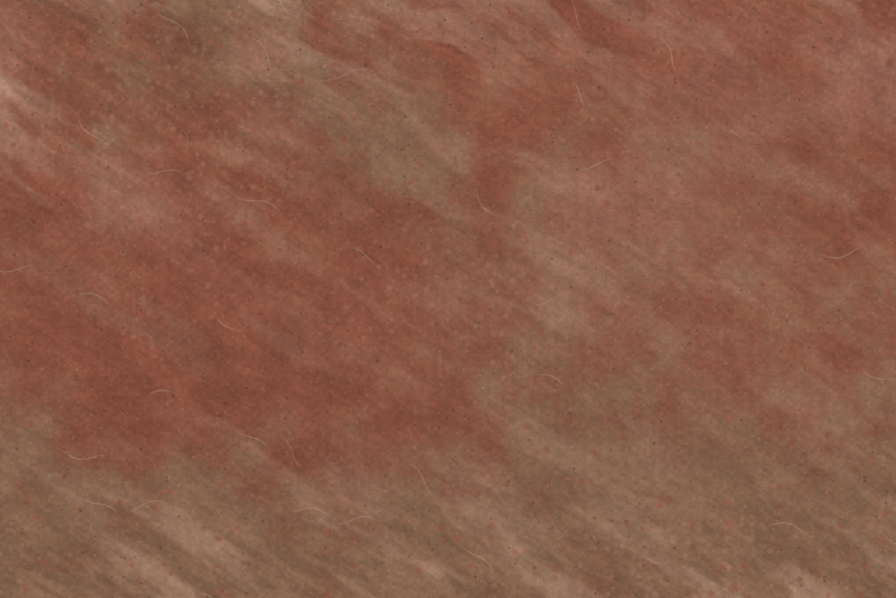
Write a WebGL 1 fragment shader that draws this texture.

```glsl
precision highp float;
// Weathered red slate: rusty and brown mineral stains in broad patches,
// brushed by pale slanting streaks, then scattered with dusty flecks,
// dark pits, hairline scratches and fine grain. Built from value noise.
uniform vec2 u_resolution;

const vec3 RUST = vec3(0.545, 0.320, 0.248);
const vec3 BROWN = vec3(0.500, 0.372, 0.288);
const vec3 PINK = vec3(0.620, 0.420, 0.360);
const vec3 DUST = vec3(0.645, 0.510, 0.430);
const vec3 PIT = vec3(0.330, 0.235, 0.195);

float hash(vec2 p) {
  return fract(sin(dot(p, vec2(127.1, 311.7))) * 43758.5453);
}

vec2 hash2(vec2 p) {
  return vec2(hash(p), hash(p + 37.3));
}

mat2 rotation(float angle) {
  float c = cos(angle), s = sin(angle);
  return mat2(c, -s, s, c);
}

float noise(vec2 p) {
  vec2 i = floor(p), f = fract(p);
  f = f * f * (3.0 - 2.0 * f);
  float low = mix(hash(i), hash(i + vec2(1.0, 0.0)), f.x);
  float high = mix(hash(i + vec2(0.0, 1.0)), hash(i + vec2(1.0, 1.0)), f.x);
  return mix(low, high, f.y);
}

float fbm(vec2 p) {
  float sum = 0.0, amplitude = 0.516;
  for (int i = 0; i < 5; i++) {
    sum += amplitude * noise(p);
    p = rotation(0.6) * p * 2.03 + 11.7;
    amplitude *= 0.5;
  }
  return sum;
}

// Noise drawn out along a direction; frequency is (along, across).
float streaks(vec2 p, float angle, vec2 frequency) {
  return fbm(rotation(angle) * p * frequency);
}

// Soft round flecks, one candidate per cell, kept with the given chance.
float flecks(vec2 p, float cells, float chance, float radius, float pixel) {
  vec2 q = p * cells, home = floor(q);
  float cover = 0.0;
  for (int y = -1; y <= 1; y++) {
    for (int x = -1; x <= 1; x++) {
      vec2 cell = home + vec2(float(x), float(y));
      float kept = step(hash(cell + 71.9), chance);
      float size = radius * mix(0.45, 1.0, hash(cell + 5.1));
      float d = length(q - cell - hash2(cell)) / cells;
      float soft = max(pixel, size * 0.5);
      cover = max(cover, kept * (1.0 - smoothstep(size - soft, size + soft, d)));
    }
  }
  return cover;
}

// Sparse hairlines, slightly bent, each at its own tilt and length.
float scratches(vec2 p, float cells, float chance, float pixel) {
  vec2 q = p * cells, home = floor(q);
  float cover = 0.0;
  for (int y = -1; y <= 1; y++) {
    for (int x = -1; x <= 1; x++) {
      vec2 cell = home + vec2(float(x), float(y));
      float kept = step(hash(cell + 19.4), chance);
      float tilt = mix(-0.95, 0.15, hash(cell + 8.6));
      vec2 v = rotation(tilt) * (q - cell - hash2(cell + 3.7));
      v.y += 0.07 * sin(v.x * 7.0 + 6.28 * hash(cell));
      float reach = mix(0.15, 0.5, hash(cell + 53.2));
      float line = 1.0 - smoothstep(0.0, 1.2 * pixel + 0.0008, abs(v.y) / cells);
      float fade = 1.0 - smoothstep(reach * 0.3, reach, abs(v.x));
      cover = max(cover, kept * line * fade);
    }
  }
  return cover;
}

void main() {
  float pixel = 1.0 / u_resolution.y;
  vec2 p = gl_FragCoord.xy * pixel;
  vec2 warped = p + 0.10 * (vec2(fbm(p * 5.0), fbm(p * 5.0 + 40.0)) - 0.5);
  float slant = -0.55;

  // Broad stains: brown along the base and in a band falling to the right.
  float base = 1.0 - smoothstep(0.12, 0.48, warped.y);
  float fall = warped.y - 0.73 + 0.75 * (warped.x - 0.62);
  float band = exp(-fall * fall * 45.0) * (1.0 - smoothstep(0.6, 1.05, warped.x));
  float stain = fbm(warped * 3.2 + 7.0) - 0.5;
  float mottle = fbm(p * 17.0 + 21.0) - 0.5;
  float brown = 0.25 + 0.55 * base + 0.50 * band + 1.5 * stain + 1.1 * mottle;
  vec3 color = mix(RUST, BROWN, smoothstep(0.0, 1.0, brown));

  // Pink bloom on the upper part and pale dust brushed along the slant.
  float bloom = smoothstep(0.42, 0.72, fbm(warped * 4.5 + 63.0));
  color = mix(color, PINK, 0.55 * bloom * smoothstep(0.3, 0.9, p.y));
  float brushed = smoothstep(0.46, 0.75, streaks(warped, slant, vec2(5.0, 24.0)));
  float edges = smoothstep(0.25, 0.0, p.y) + smoothstep(0.6, 1.0, p.y - 0.25 * p.x + 0.1);
  color = mix(color, DUST, brushed * (0.22 + 0.36 * edges));
  float fibres = streaks(p, slant, vec2(22.0, 95.0)) - 0.5;
  color *= 1.0 + fibres * (0.13 + 0.14 * edges);

  // Scattered marks, gathered in patches.
  float patches = smoothstep(0.38, 0.65, fbm(p * 4.0 + 90.0));
  float dusty = flecks(p, 48.0, 0.38, 0.0052, pixel) * patches;
  dusty = max(dusty, 0.8 * flecks(p + 4.3, 95.0, 0.25, 0.0026, pixel));
  color = mix(color, mix(PINK, DUST, 0.4), 0.42 * dusty);
  color = mix(color, RUST, 0.55 * flecks(p + 2.6, 42.0, 0.22, 0.0065, pixel));
  color = mix(color, PIT, 0.50 * flecks(p + 8.1, 60.0, 0.10, 0.0022, pixel));
  color = mix(color, DUST, 0.50 * scratches(p, 9.0, 0.30, pixel));

  // Fine mineral grain and gentle unevenness of light.
  float grain = 0.6 * noise(p * 170.0) + 0.4 * noise(p * 310.0 + 15.0) - 0.5;
  color *= 1.0 + 0.16 * grain + 0.22 * mottle + 0.14 * stain;
  gl_FragColor = vec4(clamp(color, 0.0, 1.0), 1.0);
}
```
